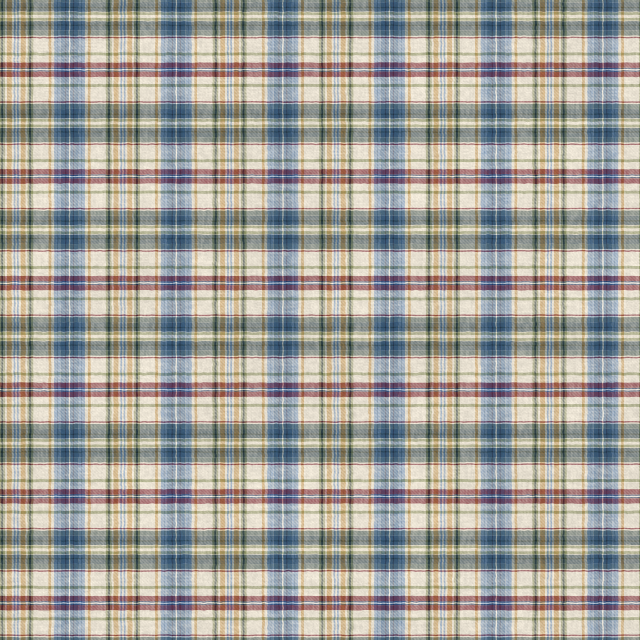
Write a WebGL 2 fragment shader that draws this pattern.

```glsl
#version 300 es
precision highp float;
// Woven plaid: mirrored warp and weft stripe sequences, six repeats each way.
// Each stripe is a smooth band in the distance from a mirror axis; both thread
// sets are blended by a fine twill, then worn by noise that wraps at the edges.
uniform vec2 u_resolution;
out vec4 fragColor;

#define REPEATS 6.0
#define SETT 128.0              // stripe units in one repeat
#define AXIS vec2(0.652, 0.346) // mirror axes inside a repeat
#define WEFT_SHARE 0.54         // how much the weft covers the warp
#define TWILL_COUNT 192.0
#define TWILL_DEPTH 0.06
#define GRAIN 0.10
#define FADE 0.04
#define SOFTNESS 0.6            // stripe edge blur in stripe units

const vec3 CREAM  = vec3(0.91, 0.88, 0.82);
const vec3 WHITE  = vec3(0.95, 0.94, 0.91);
const vec3 BLUE   = vec3(0.23, 0.39, 0.58);
const vec3 SKY    = vec3(0.42, 0.56, 0.74);
const vec3 NAVY   = vec3(0.15, 0.22, 0.38);
const vec3 GOLD   = vec3(0.75, 0.57, 0.31);
const vec3 FOREST = vec3(0.13, 0.19, 0.18);
const vec3 SAGE   = vec3(0.55, 0.57, 0.40);
const vec3 SLATE  = vec3(0.22, 0.30, 0.34);
const vec3 MOSS   = vec3(0.32, 0.39, 0.38);
const vec3 RED    = vec3(0.47, 0.15, 0.20);

float hash(vec2 p) {
  return fract(sin(dot(p, vec2(127.1, 311.7))) * 43758.5453);
}

// Value noise over the canvas; cells wrap at the borders.
float wrapNoise(vec2 uv, vec2 cells) {
  vec2 p = uv * cells, i = floor(p), f = fract(p);
  f = f * f * (3.0 - 2.0 * f);
  vec2 a = mod(i, cells), b = mod(i + 1.0, cells);
  return mix(mix(hash(a), hash(vec2(b.x, a.y)), f.x),
             mix(hash(vec2(a.x, b.y)), hash(b), f.x), f.y);
}

// Paints one stripe between two distances from the axis.
void stripe(inout vec3 c, float d, float from, float to, vec3 dye, float blur) {
  float cover = smoothstep(from - blur, from + blur, d)
              * (1.0 - smoothstep(to - blur, to + blur, d));
  c = mix(c, dye, cover);
}

vec3 warpColor(float d, float blur) {
  vec3 c = CREAM;
  stripe(c, d, -9.0, 11.0, BLUE, blur);
  stripe(c, d, 11.0, 18.5, SKY, blur);
  stripe(c, d, 13.8, 14.8, BLUE, blur);
  stripe(c, d, 4.0, 5.4, NAVY, blur);
  stripe(c, d, -9.0, 0.8, WHITE, blur);
  stripe(c, d, 22.0, 25.2, GOLD, blur);
  stripe(c, d, 43.5, 46.3, SAGE, blur);
  stripe(c, d, 46.0, 48.6, FOREST, blur);
  stripe(c, d, 48.6, 50.4, SAGE, blur);
  stripe(c, d, 52.8, 58.6, GOLD, blur);
  stripe(c, d, 61.0, 63.0, SKY, blur);
  return c;
}

vec3 weftColor(float d, float blur) {
  vec3 c = CREAM;
  stripe(c, d, -9.0, 2.4, NAVY, blur);
  stripe(c, d, -9.0, 0.8, WHITE, blur);
  stripe(c, d, 2.4, 8.6, RED, blur);
  stripe(c, d, 17.2, 20.6, SAGE, blur);
  stripe(c, d, 37.8, 39.4, RED, blur);
  stripe(c, d, 41.0, 47.0, MOSS, blur);
  stripe(c, d, 47.0, 58.2, SLATE, blur);
  stripe(c, d, 52.6, 54.2, FOREST, blur);
  stripe(c, d, 59.0, 62.2, SAGE, blur);
  return c;
}

void main() {
  vec2 uv = gl_FragCoord.xy / u_resolution;
  vec2 pixel = REPEATS * SETT / u_resolution;
  vec2 blur = max(vec2(SOFTNESS), 0.6 * pixel);

  // Slightly wandering yarn edges, then distance from each mirror axis
  vec2 wander = vec2(wrapNoise(uv, vec2(48.0, 160.0)),
                     wrapNoise(uv.yx, vec2(48.0, 160.0))) - 0.5;
  vec2 turns = uv * REPEATS - AXIS + wander * 0.006;
  vec2 d = abs(fract(turns + 0.5) - 0.5) * SETT;

  // Twill decides which yarn is on top; grain runs along each yarn
  float twill = sin(6.28318 * TWILL_COUNT * (uv.x + uv.y));
  float warpGrain = wrapNoise(uv, vec2(384.0, 96.0)) - 0.5;
  float weftGrain = wrapNoise(uv, vec2(96.0, 384.0)) - 0.5;
  vec3 warp = warpColor(d.x, blur.x) * (1.0 + GRAIN * warpGrain);
  vec3 weft = weftColor(d.y, blur.y) * (1.0 + GRAIN * weftGrain);
  float share = WEFT_SHARE + TWILL_DEPTH * twill
              + GRAIN * (weftGrain - warpGrain);
  vec3 cloth = mix(warp, weft, share);

  // Fine lint and broad uneven fading
  float lint = wrapNoise(uv, vec2(512.0)) - 0.5;
  float fade = wrapNoise(uv, vec2(9.0)) - 0.5;
  cloth *= 1.0 + 0.06 * lint + FADE * fade + 0.012 * twill;
  fragColor = vec4(clamp(cloth, 0.0, 1.0), 1.0);
}
```
